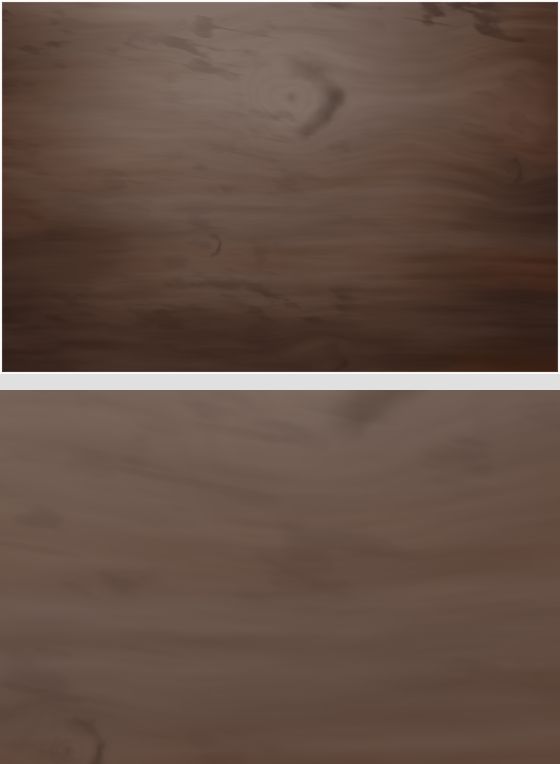
Top: the whole. Bottom: its middle third, enlarged.
Reproduce this texture procedurally as a Shadertoy shader.

```glsl
#define LIGHT_CENTER vec2(0.66, 0.95)
#define LIGHT_FALLOFF 1.7
#define GRAIN_CONTRAST 0.20
#define MARK_STRENGTH 0.42
#define BORDER_WIDTH 0.0055
#define DARK_WOOD vec3(0.165, 0.105, 0.080)
#define MID_WOOD vec3(0.305, 0.215, 0.175)
#define PALE_WOOD vec3(0.505, 0.435, 0.395)
#define RED_STAIN vec3(0.050, 0.008, -0.012)
#define BORDER_COLOR vec3(0.99, 0.985, 0.98)

// Knots: center x, center y, radius, darkness
const int KNOT_COUNT = 5;
const vec4 KNOTS[KNOT_COUNT] = vec4[](
    vec4(0.78, 0.74, 0.100, 0.32),
    vec4(1.36, 0.54, 0.032, 0.30),
    vec4(0.56, 0.345, 0.026, 0.28),
    vec4(0.86, 0.03, 0.050, 0.25),
    vec4(1.41, 0.73, 0.110, 0.16));

float hash(vec2 cell) {
    vec3 h = fract(cell.xyx * vec3(0.1031, 0.1030, 0.0973));
    h += dot(h, h.yzx + 33.33);
    return fract((h.x + h.y) * h.z);
}

float noise(vec2 p) {
    vec2 cell = floor(p), f = fract(p);
    f = f * f * (3.0 - 2.0 * f);
    return mix(mix(hash(cell), hash(cell + vec2(1, 0)), f.x),
               mix(hash(cell + vec2(0, 1)), hash(cell + vec2(1, 1)), f.x), f.y);
}

float fbm(vec2 p) {
    float sum = 0.0, amp = 0.5;
    for (int i = 0; i < 4; i++) {
        sum += amp * noise(p);
        p = mat2(1.92, 0.12, -0.12, 1.92) * p + 17.3;
        amp *= 0.5;
    }
    return sum / 0.9375;
}

// Bends the grain around each knot and collects its dark crescent
vec2 bendAroundKnots(vec2 p, out float shade) {
    vec2 bent = p;
    shade = 0.0;
    for (int i = 0; i < KNOT_COUNT; i++) {
        vec4 knot = KNOTS[i];
        vec2 q = (p - knot.xy) / knot.z;
        float falloff = exp(-0.3 * dot(q, q));
        bent.y -= 0.75 * (p.y - knot.y) * falloff;

        float wobble = 0.8 * (fbm(q * 1.4 + 9.0 * float(i)) - 0.5);
        float radius = length(q) + wobble;
        float side = smoothstep(-0.4, 0.8, q.x / (length(q) + 0.1));
        float crescent = exp(-pow((radius - 1.0) * 4.0, 2.0)) * side;
        float rings = (0.5 + 0.5 * cos(radius * 17.0)) * falloff;
        float heart = exp(-dot(q, q) * 90.0);
        float patches = 0.4 + 1.1 * noise(q * 2.5 + 4.0);
        shade += knot.w * (crescent * patches + 0.10 * rings + 0.5 * heart);
    }
    return bent;
}

// Soft worn smudges plus thin scratches, gathered in uneven patches
float wornMarks(vec2 p) {
    float topBand = smoothstep(0.80, 0.95, p.y);
    float lowBand = exp(-pow((p.y - 0.17) / 0.09, 2.0));
    float corner = topBand * smoothstep(1.05, 1.40, p.x);
    float region = 0.22 + 0.55 * topBand + 0.30 * lowBand + 0.40 * corner;
    region *= smoothstep(0.38, 0.65, fbm(p * vec2(3.5, 6.0) + 31.0));

    vec2 slanted = vec2(p.x, p.y + 0.18 * p.x);
    float smudge = smoothstep(0.54, 0.74, fbm(slanted * vec2(13.0, 34.0) + 5.0));
    float scratch = smoothstep(0.77, 0.93, noise(slanted * vec2(11.0, 95.0) + 71.0));
    return region * (smudge + 0.55 * scratch);
}

void mainImage(out vec4 fragColor, in vec2 fragCoord) {
    vec2 p = fragCoord / iResolution.y;
    vec2 canvas = vec2(iResolution.x / iResolution.y, 1.0);

    // Horizontal grain from broad bands to fine fibers
    float knotShade;
    vec2 bent = bendAroundKnots(p, knotShade);
    bent.y += 0.05 * (fbm(bent * vec2(1.8, 2.5)) - 0.5);
    float bands = fbm(bent * vec2(1.4, 11.0) + 3.0) - 0.5;
    float streaks = fbm(bent * vec2(3.5, 42.0) + 13.0) - 0.5;
    float fibers = noise(bent * vec2(22.0, 140.0)) - 0.5;
    float clouds = fbm(p * vec2(3.0, 4.5) + 47.0) - 0.5;
    float grain = 1.5 * bands + 0.9 * streaks + 0.16 * fibers + 0.9 * clouds;

    // Pool of light near the top, fading to the corners
    vec2 fromLight = (p - LIGHT_CENTER) / vec2(0.95, 1.05);
    float light = exp(-LIGHT_FALLOFF * dot(fromLight, fromLight));
    float tone = clamp(light + GRAIN_CONTRAST * grain, 0.0, 1.0);
    vec3 color = mix(DARK_WOOD, MID_WOOD, smoothstep(-0.1, 0.45, tone));
    color = mix(color, PALE_WOOD, clamp((tone - 0.35) / 0.65, 0.0, 1.0));

    // Reddish stain away from the light
    float stain = smoothstep(0.40, 0.70, fbm(bent * vec2(2.0, 7.0) + 83.0));
    color += RED_STAIN * stain * (1.0 - light) * (1.0 - 0.7 * p.y * p.y);

    // Knots and worn marks
    float shade = knotShade + MARK_STRENGTH * wornMarks(p);
    color = mix(color, DARK_WOOD * 0.9, clamp(shade, 0.0, 0.75));

    // Thin pale border
    vec2 inset = min(p, canvas - p);
    float edge = min(inset.x, inset.y);
    float border = 1.0 - smoothstep(BORDER_WIDTH - 0.002, BORDER_WIDTH + 0.002, edge);
    fragColor = vec4(mix(color, BORDER_COLOR, border), 1.0);
}
```
